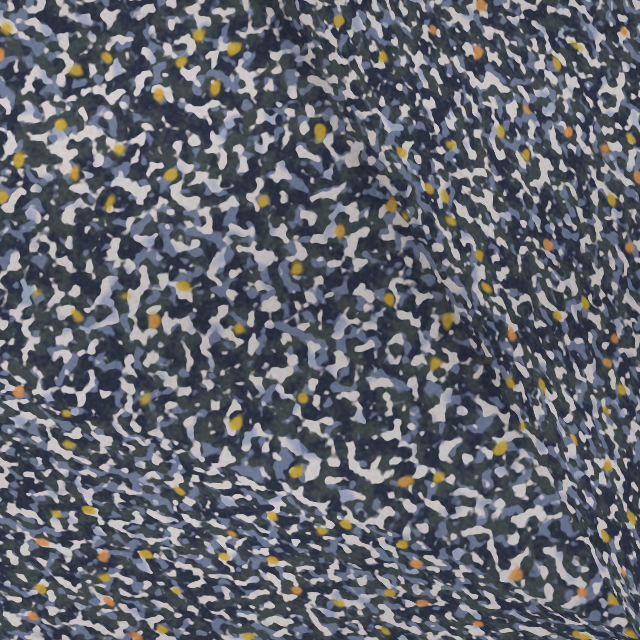
This texture is drawn by a WebGL 2 fragment shader. Its source:

```glsl
#version 300 es
precision highp float;
// Dark speckled cloth with pale and blue flecks, drawn in folds toward the lower right corner.
uniform vec2 u_resolution;
out vec4 fragColor;

vec2 hash2(vec2 p) {
  vec3 h = fract(p.xyx * vec3(0.1031, 0.1030, 0.0973));
  h += dot(h, h.yzx + 33.33);
  return fract((h.xx + h.yz) * h.zy);
}

vec2 gradient(vec2 cell) {
  float angle = 6.2832 * hash2(cell + 200.0).x;
  return vec2(cos(angle), sin(angle));
}

float noise(vec2 p) {
  vec2 i = floor(p), f = fract(p);
  vec2 w = f * f * f * (f * (f * 6.0 - 15.0) + 10.0);
  vec2 e = vec2(1, 0);
  float low = mix(dot(gradient(i), f), dot(gradient(i + e), f - e), w.x);
  float high = mix(dot(gradient(i + e.yx), f - e.yx), dot(gradient(i + 1.0), f - 1.0), w.x);
  return mix(low, high, w.y);
}

// Worm-like flecks: one band of noise with a knobbly finer band
float flecks(vec2 p) {
  vec2 bend = 0.35 * vec2(noise(p * 0.6 + 31.0), noise(p * 0.6 + 77.0));
  return noise(p + bend) + 0.3 * noise(p * 2.1 + 13.0);
}

// Coverage in x, random tint in y
vec2 scatteredSpots(vec2 p, float wobble) {
  vec2 cell = floor(p), result = vec2(0);
  for (int y = -1; y <= 1; y++)
    for (int x = -1; x <= 1; x++) {
      vec2 id = cell + vec2(x, y);
      vec2 pick = hash2(id + 340.0);
      vec2 offset = p - id - hash2(id + 510.0);
      offset.x *= 0.8 + 0.6 * pick.y;
      float radius = 0.08 + 0.07 * pick.y + 0.12 * wobble;
      float cover = (1.0 - smoothstep(radius - 0.05, radius + 0.05, length(offset))) * step(pick.x, 0.62);
      if (cover > result.x) result = vec2(cover, fract(pick.y * 7.3));
    }
  return result;
}

void main() {
  vec2 p = gl_FragCoord.xy / u_resolution;

  // Squeeze the cloth across two folds that meet at the corner
  vec2 fromCorner = p - vec2(1, 0);
  vec2 steepNormal = vec2(0.866, 0.5), flatNormal = vec2(-0.39, -0.92);
  float steep = dot(fromCorner, steepNormal) + 0.012 * noise(p * 5.0);
  float flatter = dot(fromCorner, flatNormal) + 0.012 * noise(p * 4.0 + 9.0);
  float squeeze = 0.4 + 0.15 / (length(fromCorner) + 0.05);
  vec2 cloth = fromCorner + squeeze * (steepNormal * max(steep, 0.0) + flatNormal * max(flatter, 0.0));
  cloth = mat2(0.88, 0.47, -0.47, 0.88) * cloth;

  // Dark ground, from navy to grey green, with a faint weave
  float patches = noise(cloth * 9.0 + 5.0);
  float weave = noise(cloth * 120.0);
  float ground = smoothstep(-0.35, 0.35, noise(cloth * 30.0 + 60.0) + 0.5 * patches + 0.3 * weave);
  vec3 color = mix(vec3(0.17, 0.19, 0.25), vec3(0.25, 0.28, 0.29), ground);

  // Blue flecks, gathered in loose patches
  float blue = flecks(cloth * 44.0 + 140.0) + 0.3 * noise(cloth * 7.0 + 90.0);
  color = mix(color, vec3(0.45, 0.49, 0.60), 0.85 * smoothstep(0.08, 0.32, blue));

  // Pale flecks, some tinted blue
  float pale = flecks(cloth * 46.0) + 0.12 * patches;
  float tint = smoothstep(0.1, 0.45, noise(cloth * 24.0 + 41.0));
  vec3 paleColor = mix(vec3(0.78, 0.76, 0.76), vec3(0.58, 0.61, 0.70), tint);
  color = mix(color, paleColor, smoothstep(0.07, 0.25, pale));

  // Sparse yellow and orange spots
  vec2 spot = scatteredSpots(cloth * 12.0, noise(cloth * 50.0 + 25.0));
  vec3 spotColor = mix(vec3(0.74, 0.61, 0.22), vec3(0.79, 0.52, 0.31), smoothstep(0.5, 0.9, spot.y));
  color = mix(color, spotColor, 0.9 * spot.x);

  // Soft shade along the steep fold, uneven light and fine grain
  float shade = exp(-pow(steep / 0.03, 2.0)) * smoothstep(0.1, 0.5, p.y);
  color *= 1.0 - 0.14 * shade;
  color *= 1.02 + 0.12 * noise(p * 3.0 + 17.0) - 0.06 * p.x;
  color += 0.025 * noise(p * 190.0) + 0.03 * weave;

  fragColor = vec4(clamp(color, 0.0, 1.0), 1.0);
}
```
